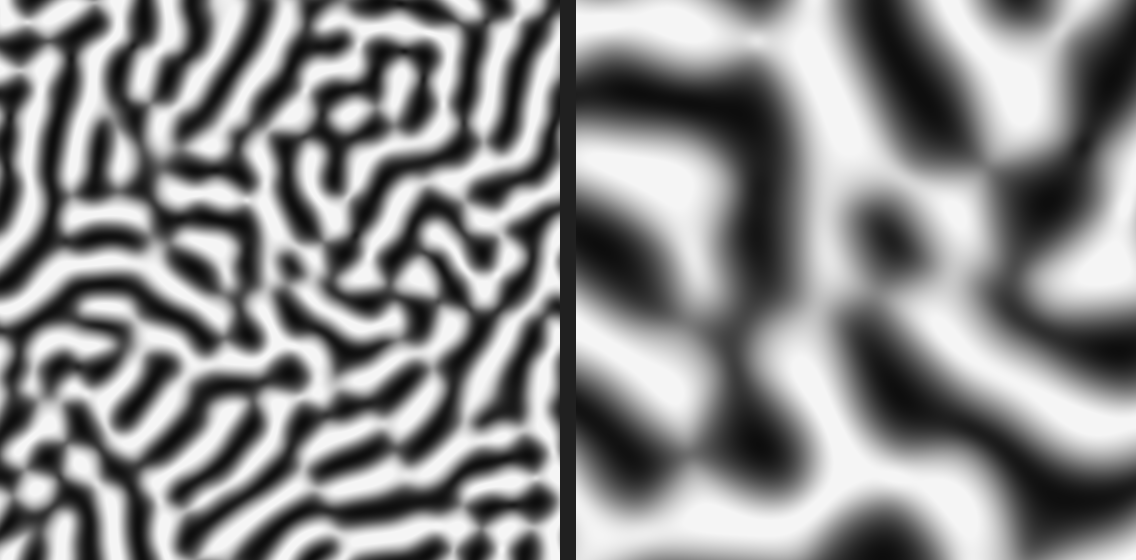
Left, the full canvas; right, a detail of the centre.
Give the GLSL for this pattern, as a three.js fragment shader.

```glsl
varying vec2 vUv;

vec4 hash4(vec2 cell) {
  vec4 s = vec4(dot(cell, vec2(12.71, 31.17)), dot(cell, vec2(26.95, 18.33)),
                dot(cell, vec2(41.93, 7.19)), dot(cell, vec2(9.37, 53.41)));
  return fract(sin(s) * 4375.85);
}

// Slowly turning stripe direction
float flowAngle(vec2 p) {
  return 1.7 + 1.1 * sin(p.x * 0.75 + 1.3 * sin(p.y * 0.5))
             + 0.9 * sin(p.y * 0.8 - p.x * 0.35 + 2.0);
}

void main() {
  const float waveNumber = 8.9;
  vec2 p = vUv * 8.0;
  vec2 home = floor(p);
  float wave = 0.0;
  vec2 slope = vec2(0.0);

  // One wave packet per cell, with its own direction and phase
  for (int j = -2; j <= 2; j++) {
    for (int i = -2; i <= 2; i++) {
      vec2 cell = home + vec2(float(i), float(j));
      vec4 rnd = hash4(cell + 3.0);
      vec2 center = cell + rnd.xy;
      vec2 d = p - center;
      float angle = flowAngle(center) + (rnd.z - 0.5) * 1.9;
      vec2 dir = vec2(cos(angle), sin(angle));
      float phase = waveNumber * dot(d, dir) + 6.2832 * rnd.w;
      float falloff = max(0.0, 1.0 - dot(d, d) / 4.0);
      float falloff4 = falloff * falloff * falloff * falloff;
      float weight = falloff4 * falloff;
      wave += weight * cos(phase);
      slope -= weight * waveNumber * sin(phase) * dir
             + 2.5 * falloff4 * cos(phase) * d;
    }
  }

  // Even out the local amplitude, leaving soft grey necks at saddles
  float energy = wave * wave + dot(slope, slope) / (waveNumber * waveNumber);
  float level = wave * inversesqrt(energy + 0.1);
  float grey = clamp(0.535 + 0.49 * level, 0.03, 0.96);
  gl_FragColor = vec4(vec3(grey), 1.0);
}
```
